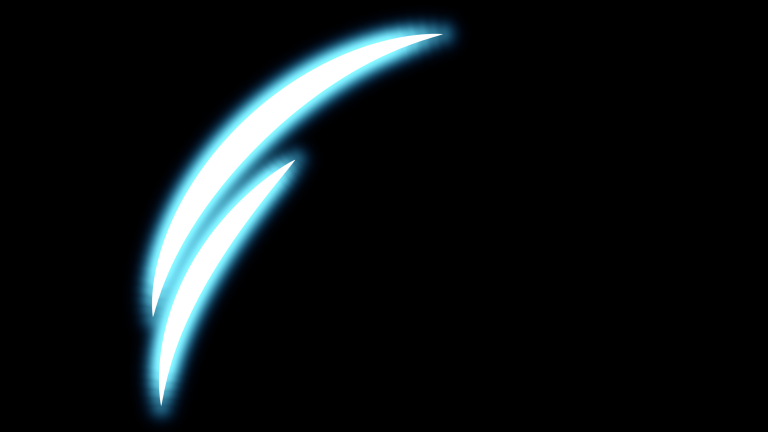
This background is drawn by a Shadertoy shader. Its source:

```glsl
// Two curved, tapering white blades of light with a cyan glow on black.

vec2 bezier(vec2 a, vec2 b, vec2 c, vec2 d, float t) {
    float s = 1.0 - t;
    return s * s * s * a + 3.0 * s * s * t * b + 3.0 * s * t * t * c + t * t * t * d;
}

// Thickness along the blade: zero at both tips, one in the middle.
float taper(float t) {
    return pow(max(sin(3.14159 * t), 0.0), 0.8);
}

// Returns the signed distance to the blade (x) and its glow strength (y).
vec2 blade(vec2 p, vec2 a, vec2 b, vec2 c, vec2 d, float halfWidth) {
    const int SEGMENTS = 40;
    float nearest = 1e3, glow = 0.0;
    vec2 start = a;
    for (int i = 0; i < SEGMENTS; i++) {
        float t = float(i) / float(SEGMENTS);
        vec2 end = bezier(a, b, c, d, t + 1.0 / float(SEGMENTS));
        vec2 along = end - start;
        float h = clamp(dot(p - start, along) / dot(along, along), 0.0, 1.0);
        float width = taper(t + h / float(SEGMENTS));
        float dist = length(p - start - along * h) - halfWidth * width;
        float falloff = max(dist, 0.0) / 0.028;
        float strength = mix(0.4, 1.0, smoothstep(0.0, 0.5, width));
        nearest = min(nearest, dist);
        glow = max(glow, strength * exp(-falloff * falloff));
        start = end;
    }
    return vec2(nearest, glow);
}

void mainImage(out vec4 fragColor, in vec2 fragCoord) {
    vec2 p = fragCoord / iResolution.y;
    float pixel = 1.0 / iResolution.y;

    vec2 large = blade(p, vec2(0.354, 0.266), vec2(0.375, 0.544),
                       vec2(0.692, 0.882), vec2(1.025, 0.921), 0.0324);
    vec2 small = blade(p, vec2(0.373, 0.060), vec2(0.375, 0.306),
                       vec2(0.544, 0.514), vec2(0.683, 0.630), 0.0266);

    // Overlapping glows screen together; red fades first and blue last.
    float glow = 1.0 - (1.0 - large.y) * (1.0 - small.y);
    vec3 color = vec3(0.53, 0.98, 1.05) * pow(vec3(glow), vec3(1.45, 1.0, 0.8));

    // White cores
    float core = 1.0 - smoothstep(-0.7 * pixel, 0.7 * pixel, min(large.x, small.x));
    color = mix(color, vec3(1.0), core);

    fragColor = vec4(min(color, 1.0), 1.0);
}
```
